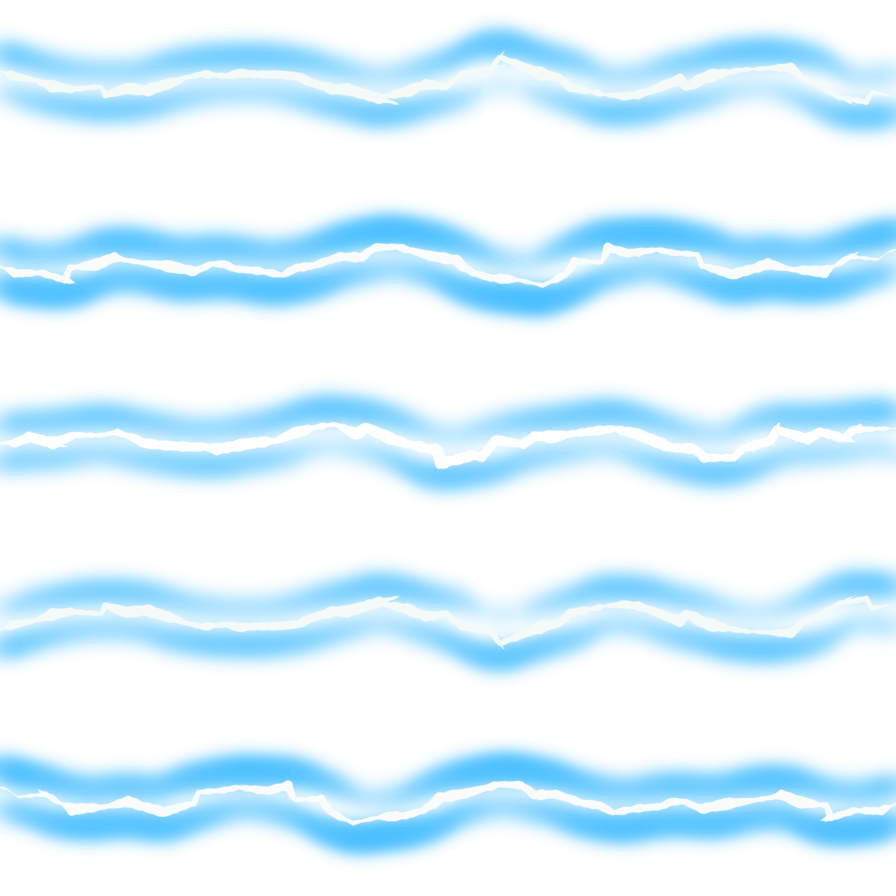
Give the GLSL for this pattern, as a three.js fragment shader.

```glsl
// Five horizontal lightning bolts with pale jagged cores and soft blue halos on white.
#define ROWS 5.0
#define STEPS 48.0
#define SWELLS 3.55
#define SWELL_HEIGHT 0.013
#define JAG_HEIGHT 0.042
#define CRACKLE_HEIGHT 0.024
#define CORE_HALF_WIDTH 0.0048
#define HALO_OFFSET 0.0205
#define HALO_BLUR 0.0112
#define HALO_COLOR vec3(0.25, 0.735, 1.0)
#define CORE_COLOR vec3(0.955, 0.98, 0.97)
#define EDGE 0.001

varying vec2 vUv;

float hash(float n) {
  return fract(sin(n * 127.1 + 3.7) * 43758.5);
}

// One-dimensional gradient noise, about -0.5 to 0.5
float gradientNoise(float x) {
  float i = floor(x), f = x - i;
  float left = (hash(i) * 2.0 - 1.0) * f;
  float right = (hash(i + 1.0) * 2.0 - 1.0) * (f - 1.0);
  return mix(left, right, f * f * f * (f * (f * 6.0 - 15.0) + 10.0));
}

// Height of a main corner: a broad swell plus irregular jags
float cornerHeight(float c, float shape) {
  float phase = 1.0 - 0.5 * shape + 0.1 * shape * shape;
  float swell = cos(6.28319 * (c * 3.0 / STEPS * SWELLS - phase));
  return SWELL_HEIGHT * swell + JAG_HEIGHT * gradientNoise(c * 1.37 + shape * 31.0 + 5.3);
}

// Bolt vertex k: position in xy, half width in z
vec3 boltVertex(float k, float shape) {
  float seed = k + shape * 71.0;
  float c = floor((k + 0.5) / 3.0);
  float y = mix(cornerHeight(c, shape), cornerHeight(c + 1.0, shape), k / 3.0 - c);
  y += CRACKLE_HEIGHT * gradientNoise(seed * 1.41 + 90.4);
  float x = (k + 0.9 * (hash(seed + 200.0) - 0.5)) / STEPS;
  float taper = clamp(min(x * 40.0 + 0.3, (1.0 - x) * 20.0), 0.0, 1.0);
  return vec3(x, y, CORE_HALF_WIDTH * mix(0.4, 1.5, hash(seed + 400.0)) * taper);
}

// Distance to a line whose half width changes from a.z to b.z
float taperedLine(vec2 p, vec3 a, vec3 b) {
  vec2 ab = b.xy - a.xy, ap = p - a.xy;
  float t = clamp(dot(ap, ab) / dot(ab, ab), 0.0, 1.0);
  return length(ap - ab * t) - mix(a.z, b.z, t);
}

float bell(float x, float spread) {
  return exp(-0.5 * x * x / (spread * spread));
}

void main() {
  // Three bolt shapes; the lowest two rows are mirrored copies
  float row = floor(min(vUv.y * ROWS, ROWS - 0.5));
  float shape = mod(ROWS - 1.0 - row, 3.0);
  vec2 p = vec2(vUv.x, vUv.y - (row + 0.53) / ROWS);
  if (row < 0.5) p.x = 1.0 - p.x;
  else if (row < 1.5) p.y = 0.006 - p.y;

  // Nearest core segment, and smoothed crest and trough heights for the halo
  float base = floor(p.x * STEPS);
  float core = 1.0;
  vec2 heightSum = vec2(0.0), weightSum = vec2(0.0);
  vec3 a = boltVertex(base - 5.0, shape);
  for (int i = -4; i <= 5; i++) {
    float k = base + float(i);
    vec3 b = boltVertex(k, shape);
    core = min(core, taperedLine(p, a, b));
    // Some segments overshoot into thin splinters
    if (hash(k + shape * 53.0 + 600.0) > 0.82) {
      vec3 tip = vec3(b.xy + 0.6 * (b.xy - a.xy), 0.0);
      core = min(core, taperedLine(p, vec3(b.xy, b.z * 0.7), tip));
    }
    vec2 weight = bell(p.x - b.x, 1.1 / STEPS) * exp(vec2(60.0, -60.0) * b.y);
    heightSum += weight * b.y;
    weightSum += weight;
    a = b;
  }
  vec2 envelope = heightSum / weightSum;
  float roughness = 0.0025 * gradientNoise(p.x * 110.0 + shape * 17.0);

  // Twin halo bands, stronger on the outer side of each bend
  float power = abs(shape - 1.0) < 0.5 ? 1.6 : 0.85;
  float lean = 20.0 * (envelope.x + envelope.y);
  float upper = max(1.0 + lean, 0.25) * bell(p.y - envelope.x - HALO_OFFSET, HALO_BLUR);
  float lower = max(1.0 - lean, 0.25) * bell(p.y - envelope.y + HALO_OFFSET, HALO_BLUR);
  float ends = smoothstep(-0.03, 0.025, p.x) * smoothstep(-0.03, 0.025, 1.0 - p.x);
  float halo = 1.0 - exp(-power * ends * (upper + lower));

  vec3 color = mix(vec3(1.0), HALO_COLOR, halo);
  vec3 coreColor = mix(CORE_COLOR, vec3(1.0), shape * 0.5);
  color = mix(color, coreColor, 1.0 - smoothstep(-EDGE, EDGE, core + roughness));
  gl_FragColor = vec4(color, 1.0);
}
```
